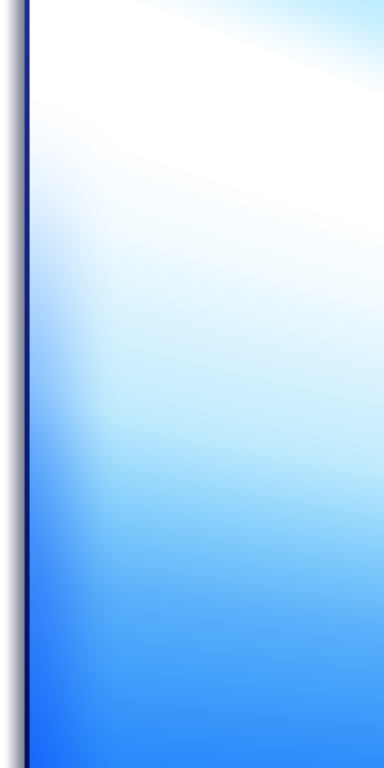
This background is drawn by a WebGL 2 fragment shader. Its source:

```glsl
#version 300 es
precision highp float;
// Glossy blue panel fading from white to azure, with a navy edge and a soft grey shadow on the left.

uniform vec2 u_resolution;
out vec4 outColor;

const vec3 WHITE = vec3(1.0);
const vec3 ICE = vec3(0.94, 0.98, 1.0);
const vec3 PALE_CYAN = vec3(0.75, 0.92, 0.992);
const vec3 SKY = vec3(0.54, 0.82, 0.988);
const vec3 BLUE = vec3(0.35, 0.69, 0.98);
const vec3 AZURE = vec3(0.16, 0.54, 0.98);
const vec3 SHADOW = vec3(0.48, 0.50, 0.56);
const vec3 NAVY_TOP = vec3(0.12, 0.18, 0.57);
const vec3 NAVY_BOTTOM = vec3(0.01, 0.06, 0.36);
const vec3 EDGE_TINT = vec3(0.60, 0.76, 1.0);

const float RIM_LEFT = 0.064;
const float PANEL_LEFT = 0.077;

// Linear progress of t through the span from a to b.
float progress(float a, float b, float t) {
    return clamp((t - a) / (b - a), 0.0, 1.0);
}

// Antialiased step across an edge, one pixel wide.
float softStep(float edge, float t, float pixel) {
    return progress(edge - 0.5 * pixel, edge + 0.5 * pixel, t);
}

// Vertical colour ramp of the panel.
vec3 panelRamp(float t) {
    vec3 color = mix(WHITE, ICE, smoothstep(0.19, 0.37, t));
    color = mix(color, PALE_CYAN, progress(0.33, 0.56, t));
    color = mix(color, SKY, progress(0.56, 0.667, t));
    color = mix(color, BLUE, progress(0.667, 0.79, t));
    return mix(color, AZURE, progress(0.79, 1.0, t));
}

// Tilted ramp with a cyan glow in the upper right and a deeper left side.
vec3 panelColor(float x, float depth) {
    float tilt = mix(0.20, 0.04, depth);
    vec3 color = panelRamp(depth - tilt * (x - 0.5));
    float glow = smoothstep(0.0, 0.14, 0.19 * x - 0.05 - depth);
    color = mix(color, vec3(0.75, 0.93, 1.0), glow);
    float side = 1.0 - smoothstep(PANEL_LEFT - 0.04, 0.32, x);
    float strength = smoothstep(0.10, 0.68, depth);
    return color * mix(WHITE, EDGE_TINT, side * strength * 1.05);
}

void main() {
    vec2 uv = gl_FragCoord.xy / u_resolution;
    float depth = 1.0 - uv.y;
    float pixel = 1.0 / u_resolution.x;

    // Shadow, rim and panel, layered from left to right
    vec3 color = mix(WHITE, SHADOW, smoothstep(0.005, 0.072, uv.x));
    vec3 rim = mix(NAVY_TOP, NAVY_BOTTOM, depth);
    color = mix(color, rim, softStep(RIM_LEFT, uv.x, pixel));
    color = mix(color, panelColor(uv.x, depth), softStep(PANEL_LEFT, uv.x, pixel));
    outColor = vec4(color, 1.0);
}
```
